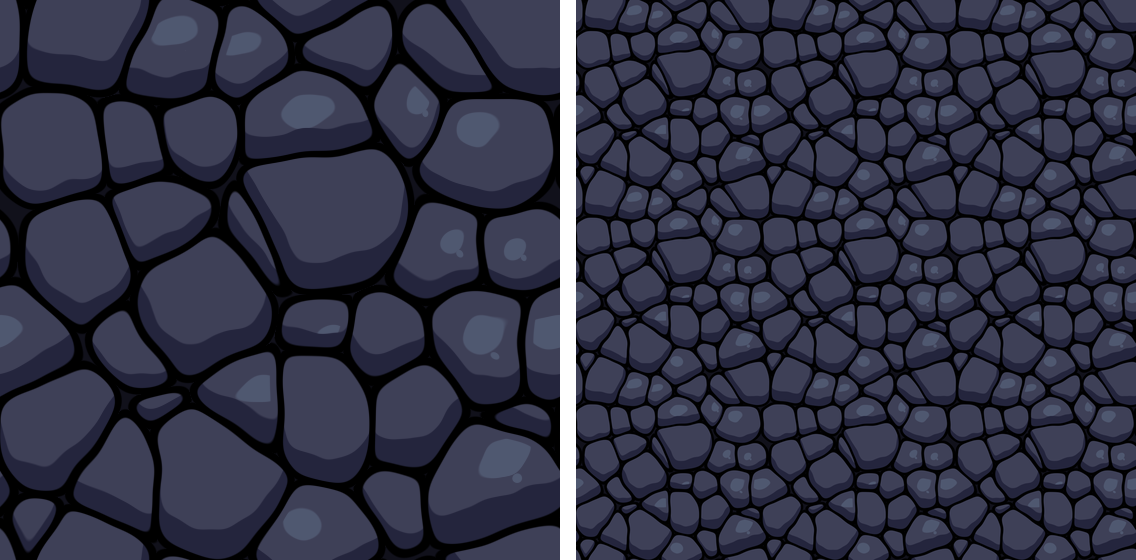
Left, the tile; right, the same tile 3 across and 3 down.
Write a three.js fragment shader that draws this texture.

```glsl
varying vec2 vUv;

const float GRID = 6.0;            // stones per side, even so staggered rows wrap
const float JITTER = 0.72;
const float STAGGER = 0.25;
const float RADIUS_MIN = 0.34;     // lengths below are in grid cells
const float RADIUS_MAX = 0.84;
const float REACH = 0.36;          // how far stones swell into the gaps
const float ROUNDING = 0.06;
const float LINE_HALF = 0.037;
const float EDGE = 0.009;
const float WARP = 0.11;
const float WARP_FREQ = 9.0;
const float WOBBLE = 0.07;
const float WOBBLE_FREQ = 18.0;
const float SHADE_DEPTH = 0.4;     // share of the stone radius
const float GLOSS_CHANCE = 0.6;
const vec2 GLOSS_SIZE = vec2(0.39, 0.25);

const vec3 STONE = vec3(0.245, 0.25, 0.34);
const vec3 SHADE = vec3(0.14, 0.145, 0.24);
const vec3 GLOSS = vec3(0.31, 0.345, 0.44);
const vec3 GAP = vec3(0.065, 0.065, 0.105);
const vec3 OUTLINE = vec3(0.0);

vec2 hash2(vec2 p) {
  vec3 q = fract(p.xyx * vec3(0.1031, 0.1030, 0.0973));
  q += dot(q, q.yzx + 33.33);
  return fract((q.xx + q.yz) * q.zy);
}

// Gradient noise that wraps after a whole number of cells
float gradAt(vec2 cell, vec2 offset, float period) {
  float angle = 6.28318 * hash2(mod(cell, period) + 71.0).x;
  return dot(vec2(cos(angle), sin(angle)), offset);
}

float noise(vec2 uv, float period) {
  vec2 p = uv * period;
  vec2 i = floor(p), f = fract(p);
  vec2 u = f * f * f * (f * (f * 6.0 - 15.0) + 10.0);
  vec2 x = vec2(1.0, 0.0), y = vec2(0.0, 1.0);
  return mix(mix(gradAt(i, f, period), gradAt(i + x, f - x, period), u.x),
             mix(gradAt(i + y, f - y, period), gradAt(i + 1.0, f - 1.0, period), u.x), u.y);
}

// Stone of a grid cell: centre in xy, radius in z
vec3 stoneAt(vec2 cell) {
  vec2 id = mod(cell, GRID);
  vec2 centre = cell + 0.5 + JITTER * (hash2(id + 13.0) - 0.5);
  centre.x += STAGGER * (2.0 * mod(id.y, 2.0) - 1.0);
  return vec3(centre, mix(RADIUS_MIN, RADIUS_MAX, hash2(id + 37.0).x));
}

float power(vec2 p, vec3 stone) {
  vec2 d = p - stone.xy;
  return dot(d, d) - stone.z * stone.z;
}

// Cell whose stone claims the point
vec2 ownerCell(vec2 p) {
  vec2 base = floor(p), owner = base;
  float best = 1e5;
  for (int j = -2; j <= 2; j++) {
    for (int i = -2; i <= 2; i++) {
      vec2 cell = base + vec2(float(i), float(j));
      float w = power(p, stoneAt(cell));
      if (w < best) { best = w; owner = cell; }
    }
  }
  return owner;
}

// Rounded depth inside a stone (x) and inside its copy moved upwards (y)
vec2 stoneDepth(vec2 p, vec2 lower, vec2 owner, vec3 stone) {
  float reach = sqrt(stone.z * stone.z + REACH);
  vec2 depth = reach - vec2(length(p - stone.xy), length(lower - stone.xy));
  vec2 sum = exp(-depth / ROUNDING);
  vec2 own = vec2(power(p, stone), power(lower, stone));
  for (int j = -2; j <= 2; j++) {
    for (int i = -2; i <= 2; i++) {
      if (i == 0 && j == 0) continue;
      vec3 other = stoneAt(owner + vec2(float(i), float(j)));
      float span = max(length(other.xy - stone.xy), 0.05);
      vec2 d = (vec2(power(p, other), power(lower, other)) - own) / (2.0 * span);
      sum += exp(-max(d, -3.0) / ROUNDING);
    }
  }
  return -ROUNDING * log(sum);
}

// Signed distance to the tilted highlight and its small speck
float glossDistance(vec2 p, vec3 stone, vec2 rnd) {
  vec2 q = (p - stone.xy) / stone.z - vec2(0.3 * (rnd.y - 0.5), 0.32);
  float tilt = mix(-0.25, 0.75, rnd.y);
  vec2 r = vec2(q.x * cos(tilt) + q.y * sin(tilt), q.y * cos(tilt) - q.x * sin(tilt));
  float blob = (length(r / GLOSS_SIZE) - 1.0) * GLOSS_SIZE.y;
  float speck = length(q - vec2(0.2, -0.31)) - 0.12 * (rnd.y - 0.45);
  return min(blob, speck) * stone.z;
}

float fill(float d) { return smoothstep(-EDGE, EDGE, d); }

void main() {
  vec2 warp = vec2(noise(vUv, WARP_FREQ), noise(vUv + 0.37, WARP_FREQ));
  float wobble = WOBBLE * noise(vUv, WOBBLE_FREQ);
  vec2 p = vUv * GRID + WARP * warp;

  vec2 owner = ownerCell(p);
  vec3 stone = stoneAt(owner);
  vec2 rnd = hash2(mod(owner, GRID) + 59.0);
  vec2 lower = p - vec2(0.0, SHADE_DEPTH * stone.z + 0.03 + wobble);
  vec2 depth = stoneDepth(p, lower, owner, stone);

  // Flat tones: shade, lit face, highlight
  float lit = fill(depth.y);
  float gloss = fill(-glossDistance(p, stone, rnd) + wobble) * step(rnd.x, GLOSS_CHANCE);
  gloss *= lit * fill(depth.x - 3.0 * LINE_HALF);
  vec3 color = mix(mix(SHADE, STONE, lit), GLOSS, gloss);

  // Ink line around each stone, dark earth beyond it
  color = mix(OUTLINE, color, fill(depth.x - LINE_HALF));
  color = mix(color, GAP, fill(-depth.x - LINE_HALF));
  gl_FragColor = vec4(color, 1.0);
}
```
